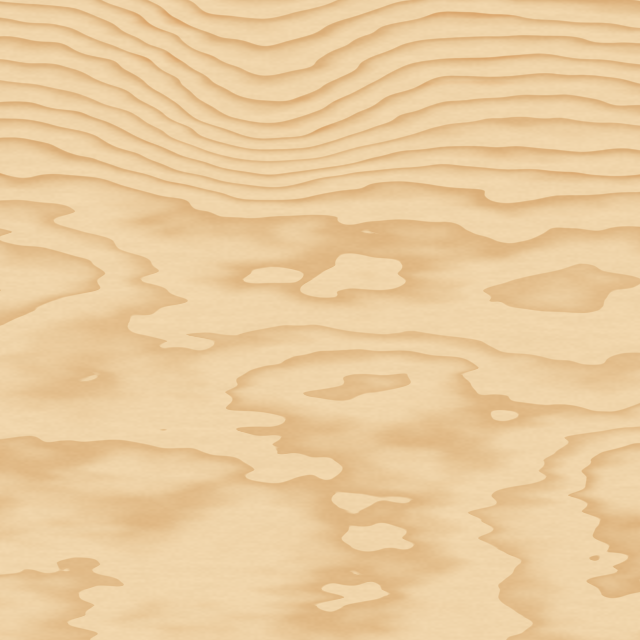
Write a WebGL 1 fragment shader that draws this texture.

```glsl
precision highp float;
// Pale plywood veneer: dense curved growth rings above broad, ragged flat-cut bands.
uniform vec2 u_resolution;

const vec3 EARLY_WOOD = vec3(0.942, 0.835, 0.668);
const vec3 LATE_WOOD = vec3(0.880, 0.727, 0.523);
const vec3 RING_LINE = vec3(0.845, 0.650, 0.430);
const float DENSE_START = 0.71;    // height where the tight rings begin
const float DENSE_RINGS = 24.0;    // extra rings per unit height at the top
const float BROAD_RINGS = 4.5;     // rings per unit height elsewhere
const float VALLEY_DEPTH = 0.13;
const float VALLEY_X = 0.40;
const float EDGE_SOFTNESS = 0.0028;
const float FIBRE_CONTRAST = 0.024;

float hash(vec2 p) {
  vec3 q = fract(vec3(p.xyx) * 0.1031);
  q += dot(q, q.yzx + 33.33);
  return fract((q.x + q.y) * q.z);
}

float noise(vec2 p) {
  vec2 cell = floor(p);
  vec2 f = fract(p);
  f = f * f * (3.0 - 2.0 * f);
  float low = mix(hash(cell), hash(cell + vec2(1.0, 0.0)), f.x);
  float high = mix(hash(cell + vec2(0.0, 1.0)), hash(cell + vec2(1.0)), f.x);
  return mix(low, high, f.y);
}

// Centred fractal noise, roughly -0.5 to 0.5
float fbm(vec2 p) {
  float sum = 0.0;
  float amplitude = 0.5;
  for (int i = 0; i < 4; i++) {
    sum += amplitude * (noise(p) - 0.5);
    p = p * 2.03 + vec2(17.3, 9.1);
    amplitude *= 0.5;
  }
  return sum;
}

float bump(vec2 p, vec2 centre, vec2 radius) {
  vec2 d = (p - centre) / radius;
  return exp(-dot(d, d));
}

float denseArea(vec2 p) {
  return smoothstep(0.60, 0.78, p.y);
}

// Growth ring count; each whole number is a sharp ring edge
float ringPhase(vec2 p) {
  float dense = denseArea(p);

  // Ragged fibre ends push the edges sideways
  p.x += (noise(p * vec2(7.0, 75.0)) - 0.5) * mix(0.045, 0.010, dense);

  // Rings sag into a valley and tilt
  float valley = bump(p, vec2(VALLEY_X, p.y), vec2(0.19, 1.0));
  float height = p.y + VALLEY_DEPTH * valley * smoothstep(0.54, 0.86, p.y);
  height += 0.08 * (p.x - VALLEY_X) * dense;
  float t = height - DENSE_START;
  float ramp = 0.5 * (t + sqrt(t * t + 0.002));
  float phase = BROAD_RINGS * height + DENSE_RINGS * ramp;

  // Wandering contours, with nested tongues entering from both sides
  phase += fbm(p * vec2(2.6, 6.5) + vec2(3.7, 21.4)) * mix(3.6, 2.2, dense);
  phase -= 2.6 * bump(p, vec2(1.06, 0.27), vec2(0.25, 0.14));
  phase -= 1.8 * bump(p, vec2(-0.04, 0.58), vec2(0.20, 0.12));
  phase -= 1.1 * bump(p, vec2(0.60, 0.40), vec2(0.17, 0.06));
  phase += 0.20 * (noise(p * vec2(22.0, 55.0)) - 0.5);
  return phase;
}

void main() {
  vec2 p = gl_FragCoord.xy / u_resolution;
  float dense = denseArea(p);

  // Ring position and its slope, for an even edge width
  float phase = ringPhase(p);
  float step_ = 0.0015;
  vec2 slope = vec2(ringPhase(p + vec2(step_, 0.0)),
                    ringPhase(p + vec2(0.0, step_))) - phase;
  float softness = max(EDGE_SOFTNESS, 1.2 / u_resolution.y);
  float edge = clamp(length(slope) / step_ * softness, 0.01, 0.35);
  float ring = fract(phase);
  float cut = 1.0 - smoothstep(1.0 - edge, 1.0, ring);

  // Long soft fibres and fine grain
  float streak = noise(p * vec2(7.0, 110.0)) - 0.5;
  float fibre = noise(p * vec2(28.0, 260.0)) - 0.5;
  float speck = noise(p * vec2(170.0, 340.0)) - 0.5;

  // Late wood deepens slowly towards the sharp edge
  float strength = mix(0.75, 1.15, hash(vec2(floor(phase), 4.0)));
  float late = smoothstep(0.32, 1.08, ring + 0.16 * streak + 0.07 * fibre);
  late *= cut * strength;
  float line = smoothstep(0.68, 0.97, ring) * cut * mix(0.22, 0.55, dense);

  vec3 color = mix(EARLY_WOOD, LATE_WOOD, late);
  color = mix(color, RING_LINE, line * strength);

  // Rare warm resin streaks among the dense rings
  float resin = smoothstep(0.74, 0.92, noise(p * vec2(4.0, 45.0) + 8.0));
  color -= vec3(0.01, 0.05, 0.07) * resin * dense * late;

  float grain = 0.4 * streak + 0.6 * fibre + 0.7 * speck;
  color += FIBRE_CONTRAST * grain * vec3(0.8, 1.0, 1.2);
  gl_FragColor = vec4(clamp(color, 0.0, 1.0), 1.0);
}
```
